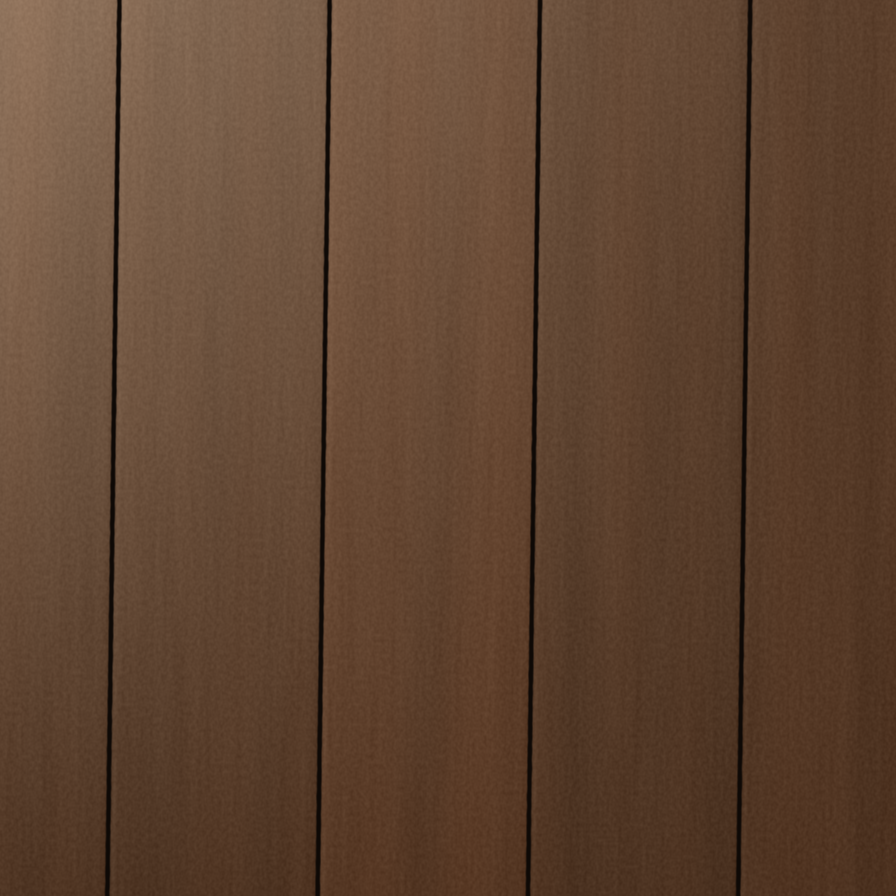
Give the GLSL for this texture, as a WebGL 2 fragment shader.

```glsl
#version 300 es
precision highp float;

uniform vec2 u_resolution;
out vec4 outColor;

#define BOARD_WIDTH 0.2347
#define FIRST_GROOVE 0.1198
#define LEAN 0.0135
#define GROOVE_HALF 0.0025
#define GROOVE_SOFTNESS 0.0014
#define GRAIN 0.085
#define SPECKLE 0.10
#define BOARD_VARIATION 0.055
#define SHADOW_WOOD vec3(0.270, 0.163, 0.094)
#define LIT_WOOD vec3(0.585, 0.468, 0.375)
#define RED_TINT vec3(0.012, -0.004, -0.010)
#define GROOVE_COLOR vec3(0.055, 0.035, 0.022)

float hash(vec2 p) {
    vec3 q = fract(p.xyx * vec3(0.1031, 0.1030, 0.0973));
    q += dot(q, q.yzx + 33.33);
    return fract((q.x + q.y) * q.z);
}

float cornerGradient(vec2 cell, vec2 offset) {
    float angle = 6.28318 * hash(cell);
    return dot(vec2(cos(angle), sin(angle)), offset);
}

// Gradient noise, roughly -0.7 to 0.7
float noise(vec2 p) {
    vec2 cell = floor(p);
    vec2 f = fract(p);
    vec2 s = f * f * f * (f * (f * 6.0 - 15.0) + 10.0);
    vec2 e = vec2(1.0, 0.0);
    float low = mix(cornerGradient(cell, f), cornerGradient(cell + e, f - e), s.x);
    float high = mix(cornerGradient(cell + e.yx, f - e.yx),
                     cornerGradient(cell + 1.0, f - 1.0), s.x);
    return mix(low, high, s.y);
}

// Vertical fibres at rising frequencies
float woodGrain(vec2 p) {
    float sum = 0.0;
    float amplitude = 0.4;
    vec2 frequency = vec2(28.0, 1.1);
    for (int i = 0; i < 4; i++) {
        sum += amplitude * noise(p * frequency + float(i) * 17.3);
        frequency *= vec2(2.0, 2.1);
        amplitude *= 1.05;
    }
    return sum;
}

// Soft light falling from the upper left
float lighting(vec2 uv) {
    vec2 c = uv - 0.5;
    return 0.37 + 0.48 * c.y - 0.38 * c.x - 0.68 * c.x * c.y;
}

void main() {
    vec2 uv = gl_FragCoord.xy / u_resolution;
    float pixel = 1.0 / min(u_resolution.x, u_resolution.y);

    // Leaning boards and signed distance to the nearest groove
    float across = (uv.x - FIRST_GROOVE - LEAN * uv.y) / BOARD_WIDTH;
    float board = floor(across);
    float side = (fract(across + 0.5) - 0.5) * BOARD_WIDTH;
    float groove = floor(across + 0.5);

    // Each board takes its own piece of wood
    vec2 wood = vec2(across * BOARD_WIDTH, uv.y) + vec2(5.0, 9.0) * (board + 3.0);
    float tone = hash(vec2(board + 11.0, 4.0)) - 0.5;
    float broad = noise(wood * vec2(15.0, 0.9) + 31.0);
    float speck = noise(wood * vec2(230.0, 170.0))
                + 0.7 * noise(wood * vec2(370.0, 310.0) + 7.3);

    float light = lighting(uv) + BOARD_VARIATION * (tone + broad);
    light += GRAIN * woodGrain(wood) + SPECKLE * speck;

    // Rounded edges: shade left of each groove, a thin sheen on its right
    float edge = abs(side) - GROOVE_HALF;
    light -= 0.10 * exp(-max(edge, 0.0) / 0.004) * step(side, 0.0);
    light += 0.07 * exp(-pow((side - 0.006) / 0.0025, 2.0));

    vec3 color = mix(SHADOW_WOOD, LIT_WOOD, light);
    color += RED_TINT * (broad + tone);

    // Dark grooves with soft, slightly rough sides
    float rough = 0.0006 * noise(vec2(groove * 8.0 + sign(side) * 2.3 + 0.4, uv.y * 95.0));
    float blur = max(pixel, GROOVE_SOFTNESS);
    float gap = 1.0 - smoothstep(-blur, blur, edge + rough);
    color = mix(color, GROOVE_COLOR, gap);

    outColor = vec4(clamp(color, 0.0, 1.0), 1.0);
}
```
